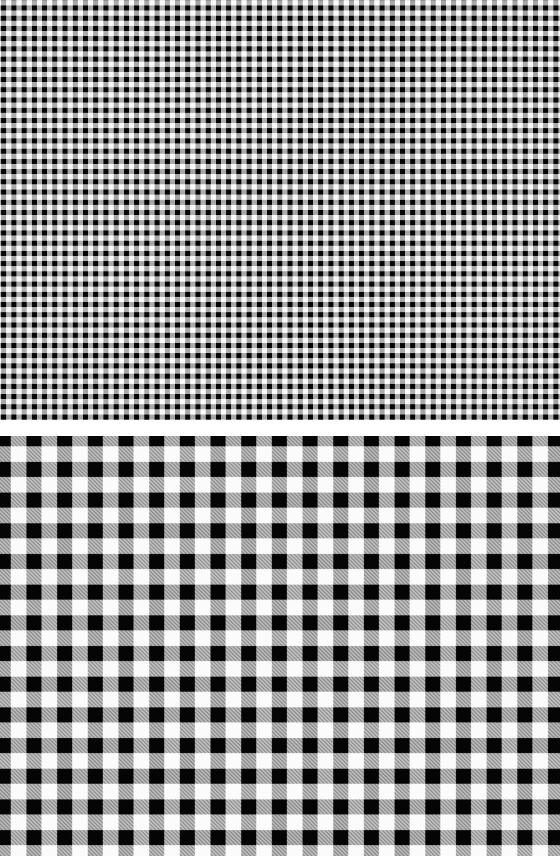
Top, the full canvas; bottom, a detail of the centre.
Reproduce this pattern procedurally as a Shadertoy shader.

```glsl
// Black and white gingham cloth with grey half-tone crossings and a faint twill.

const float REPEATS_DOWN = 41.07;            // checks per canvas height
const vec2  BAND_CENTRE = vec2(0.36, 0.29);  // first dark band, in repeats
const float BAND_WIDTH = 0.49;               // dark share of each repeat
const float EDGE_SOFTNESS = 0.05;            // least edge width, in repeats
const float THREADS = 8.0;                   // twill lines per repeat
const float TWILL_DEPTH = 0.10;
const float TONE_VARIATION = 0.035;

const vec3 WHITE = vec3(0.985);
const vec3 GREY  = vec3(0.66);
const vec3 BLACK = vec3(0.02);

float hash(vec2 p) {
    vec3 q = fract(vec3(p.xyx) * 0.1031);
    q += dot(q, q.yzx + 33.33);
    return fract((q.x + q.y) * q.z);
}

// Coverage of the dark bands on each axis; x is the warp, y the weft.
vec2 darkBands(vec2 p, float pixel) {
    vec2 toCentre = abs(fract(p + 0.5) - 0.5);
    float blur = 0.5 * max(pixel, EDGE_SOFTNESS);
    return 1.0 - smoothstep(0.5 * BAND_WIDTH - blur, 0.5 * BAND_WIDTH + blur, toCentre);
}

// Diagonal thread lines, faded out where they are finer than the pixels.
float twill(vec2 p, float pixel) {
    float visible = 1.0 - smoothstep(0.25, 0.9, pixel * THREADS);
    return visible * sin(6.2831853 * THREADS * (p.x + p.y));
}

void mainImage(out vec4 fragColor, in vec2 fragCoord) {
    float pixel = REPEATS_DOWN / iResolution.y;
    vec2 p = fragCoord * pixel - BAND_CENTRE;

    // Crossed bands: two dark make black, one makes grey, none leaves white.
    vec2 band = darkBands(p, pixel);
    float bothDark = band.x * band.y;
    float oneDark = band.x + band.y - 2.0 * bothDark;
    float noneDark = (1.0 - band.x) * (1.0 - band.y);
    vec3 colour = BLACK * bothDark + GREY * oneDark + WHITE * noneDark;

    // Mixed threads show the twill and a slight change of tone per check.
    float tone = hash(floor(p * 2.0 + 0.5) + 200.0) - 0.5;
    colour += oneDark * (TWILL_DEPTH * twill(p, pixel) + TONE_VARIATION * tone);

    fragColor = vec4(clamp(colour, 0.0, 1.0), 1.0);
}
```
